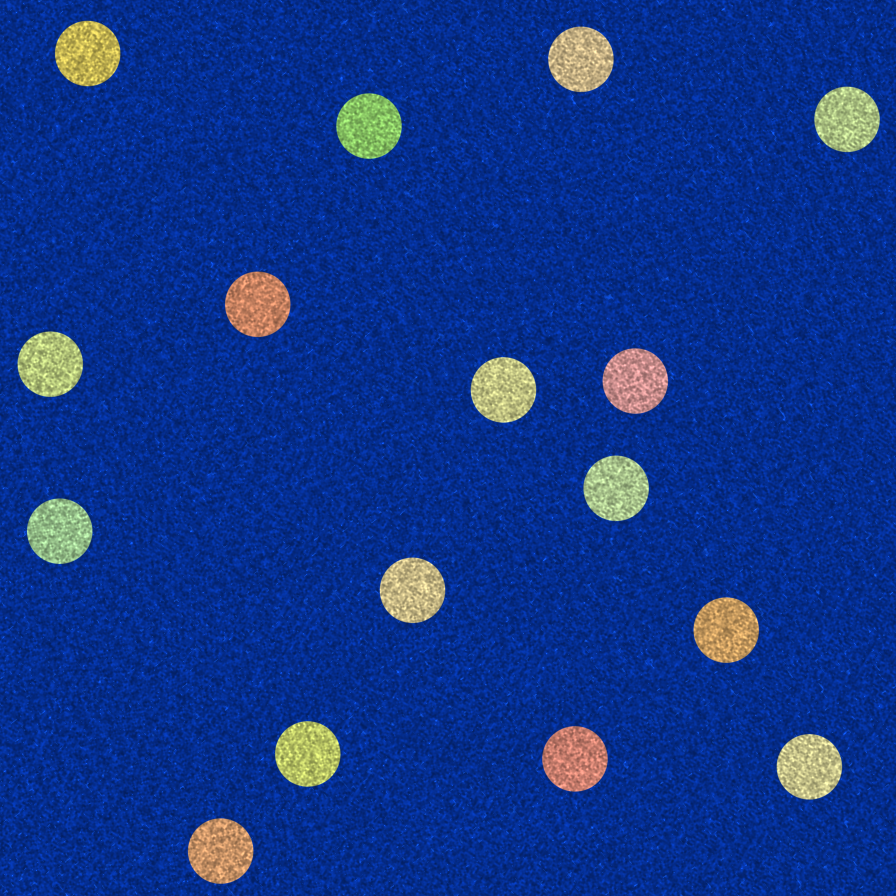
Write a Shadertoy shader that draws this pattern.

```glsl
// Scattered pastel discs on a deep blue ground, all covered by fine grain.
// Each cell of a wrapping grid, with rows slid sideways, holds one jittered disc;
// turned layers of value noise shade the surface and sparse flecks sparkle.

#define CELLS 4.0          // discs per row and column
#define RADIUS 0.0365      // disc radius
#define JITTER 0.70        // spread of disc centres within a cell
#define SLIDE -0.268       // sideways shift of the whole layout, in cells
#define GRAIN_SCALE 460.0  // fine grains across the canvas
#define GRAIN_AMOUNT 0.85  // contrast of the grain
#define FLECK_AMOUNT 0.20  // strength of the bright flecks
#define GROUND vec3(0.017, 0.174, 0.55)

float hash(vec2 p) {
    return fract(sin(dot(p, vec2(127.1, 311.7))) * 43758.5453);
}

float valueNoise(vec2 p) {
    vec2 i = floor(p), f = fract(p);
    f = f * f * (3.0 - 2.0 * f);
    vec2 e = vec2(0.0, 1.0);
    return mix(mix(hash(i), hash(i + e.yx), f.x),
               mix(hash(i + e.xy), hash(i + e.yy), f.x), f.y);
}

vec2 turn(vec2 p, float angle) {
    float c = cos(angle), s = sin(angle);
    return vec2(c * p.x - s * p.y, s * p.x + c * p.y);
}

// Two layers at different angles hide the noise lattice; centred on zero
float grain(vec2 uv) {
    return 0.55 * valueNoise(turn(uv, 0.55) * GRAIN_SCALE)
         + 0.45 * valueNoise(turn(uv, 1.25) * GRAIN_SCALE * 0.75 + 37.0) - 0.5;
}

vec3 hsv(float hue, float saturation, float value) {
    vec3 ramp = clamp(abs(fract(hue + vec3(0.0, 2.0, 1.0) / 3.0) * 6.0 - 3.0) - 1.0, 0.0, 1.0);
    return value * mix(vec3(1.0), ramp, saturation);
}

// Hues run from salmon to green and gather around yellow
vec3 discColour(vec2 cell) {
    float index = cell.x + CELLS * cell.y;
    float count = CELLS * CELLS;
    float spread = 2.0 * (mod(index * 7.0 + 3.0, count) + 0.5) / count - 1.0;
    float hue = 0.15 + 0.16 * spread * mix(0.6, 1.0, abs(spread));
    float saturation = mix(0.28, 0.60, hash(cell + 17.3));
    return hsv(hue, saturation, 0.765 - 0.02 * spread);
}

void mainImage(out vec4 fragColor, in vec2 fragCoord) {
    vec2 uv = fragCoord / iResolution.y;
    float pixel = 1.0 / iResolution.y;

    // Slide each row, then find the wrapped cell and its disc
    vec2 p = uv * CELLS;
    p.x += hash(vec2(floor(p.y), 5.7)) + SLIDE;
    vec2 cell = mod(floor(p), CELLS);
    vec2 jitter = vec2(hash(cell + 2.1), hash(cell + 8.6)) - 0.5;
    float dist = length(fract(p) - 0.5 - JITTER * jitter) / CELLS - RADIUS;
    float disc = 1.0 - smoothstep(-0.75 * pixel, 0.75 * pixel, dist);

    // Sparse bright blue flecks on the ground
    float fleck = smoothstep(0.82, 1.0, valueNoise(turn(uv, 0.9) * GRAIN_SCALE * 0.7 + 91.0));
    vec3 ground = GROUND + FLECK_AMOUNT * fleck * vec3(0.2, 0.6, 1.2);

    // The exponential keeps dark grains soft and bright ones crisp
    vec3 colour = mix(ground, discColour(cell), disc);
    colour *= exp(GRAIN_AMOUNT * grain(uv));
    fragColor = vec4(clamp(colour, 0.0, 1.0), 1.0);
}
```
